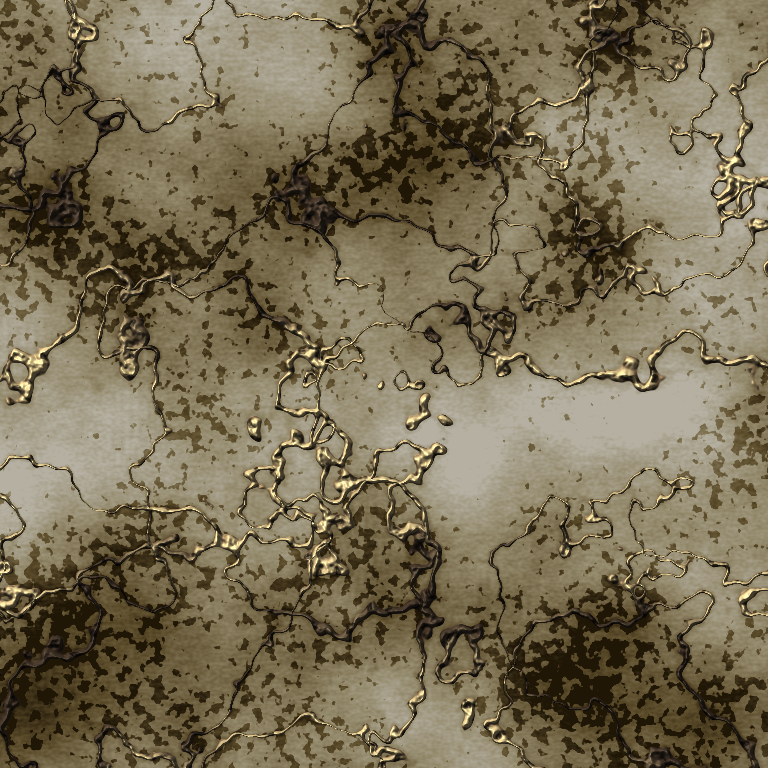
Give the GLSL for this texture, as a three.js fragment shader.

```glsl
// Weathered olive stone: cloudy stain, brushed grain and clustered dark specks,
// crossed by a raised network of crusty veins. Veins are the zero contours of
// two warped gradient-noise fields, lit as relief and gilded where stone is pale.

#define CLOUD_SCALE 3.2
#define CLOUD_CONTRAST 0.62
#define BASE_TONE 0.645
#define SPECK_SCALE 62.0
#define SPECK_LEVEL 0.27
#define SPECK_DEPTH 0.40
#define VEIN_SCALE 3.1
#define VEIN_WIDTH 0.024
#define CRUST_SCALE 78.0
#define RELIEF 0.0085
#define LIGHT_DIR vec3(-0.45, 0.62, 0.64)

varying vec2 vUv;

vec2 gradientAt(vec2 cell) {
  float angle = 6.2832 * fract(sin(dot(cell, vec2(127.1, 311.7))) * 43758.5);
  return vec2(cos(angle), sin(angle));
}

float gradientNoise(vec2 p) {
  vec2 cell = floor(p);
  vec2 f = p - cell;
  vec2 u = f * f * f * (f * (f * 6.0 - 15.0) + 10.0);
  vec2 e = vec2(1.0, 0.0);
  float low = mix(dot(gradientAt(cell), f),
                  dot(gradientAt(cell + e.xy), f - e.xy), u.x);
  float high = mix(dot(gradientAt(cell + e.yx), f - e.yx),
                   dot(gradientAt(cell + e.xx), f - e.xx), u.x);
  return mix(low, high, u.y);
}

// Each octave is doubled in frequency and rotated to hide the lattice.
float fbm(vec2 p, int octaves) {
  float sum = 0.0;
  float amplitude = 1.0;
  for (int i = 0; i < 6; i++) {
    if (i >= octaves) break;
    sum += amplitude * gradientNoise(p);
    p = mat2(1.6, 1.2, -1.2, 1.6) * p + vec2(7.3, 3.9);
    amplitude *= 0.5;
  }
  return sum;
}

// Signed vein profile: 1 on the centre line, 0 at the rim, negative outside.
float veinProfile(vec2 p) {
  vec2 q = p * VEIN_SCALE;
  float first = abs(fbm(q + vec2(11.7, 4.3), 5));
  float second = abs(fbm(q * 1.15 + vec2(31.2, 23.8), 5));
  float width = VEIN_WIDTH * (1.0 + 1.5 * gradientNoise(p * 6.0 + 17.4));
  return 1.0 - min(first, second * 1.2) / width;
}

float crustBumps(vec2 p) {
  return fbm(p * CRUST_SCALE + 5.1, 2);
}

float veinHeight(vec2 p) {
  float body = smoothstep(-0.1, 0.9, veinProfile(p));
  return body * (1.0 + 0.9 * crustBumps(p));
}

vec3 stoneColor(float tone) {
  vec3 color = mix(vec3(0.12, 0.085, 0.025), vec3(0.35, 0.29, 0.16),
                   clamp(tone / 0.32, 0.0, 1.0));
  color = mix(color, vec3(0.57, 0.53, 0.41), clamp((tone - 0.32) / 0.38, 0.0, 1.0));
  return mix(color, vec3(0.71, 0.69, 0.635), clamp((tone - 0.70) / 0.30, 0.0, 1.0));
}

vec3 veinColor(vec2 p, float profile, float pale) {
  // Relief normal from finite differences
  vec2 e = vec2(0.0015, 0.0);
  float h = veinHeight(p);
  vec2 slope = vec2(veinHeight(p + e.xy) - h, veinHeight(p + e.yx) - h) / e.x;
  vec3 normal = normalize(vec3(-slope * RELIEF, 1.0));
  vec3 light = normalize(LIGHT_DIR);
  float diffuse = max(dot(normal, light), 0.0);
  float shine = pow(max(dot(normal, normalize(light + vec3(0.0, 0.0, 1.0))), 0.0), 18.0);

  // Brown rim, gilded core, dark pits
  float bumps = crustBumps(p);
  float core = smoothstep(0.15, 0.6, profile + 0.5 * bumps);
  vec3 rim = mix(vec3(0.20, 0.15, 0.11), vec3(0.47, 0.38, 0.27), pale);
  vec3 gilt = mix(vec3(0.26, 0.21, 0.16), vec3(0.86, 0.77, 0.55), pale);
  vec3 color = mix(rim, gilt, core) * (0.30 + 0.92 * diffuse);
  color *= 1.0 - 0.6 * smoothstep(0.08, 0.38, -bumps);
  return color + shine * mix(vec3(0.12, 0.10, 0.09), vec3(0.28, 0.26, 0.20), pale);
}

void main() {
  vec2 p = vUv;

  // Broad stain and brushed grain
  float cloud = fbm(p * CLOUD_SCALE + vec2(2.6, 8.1), 5);
  float grain = 0.09 * gradientNoise(p * vec2(55.0, 150.0))
              + 0.11 * gradientNoise(p * vec2(170.0, 260.0) + 9.4);
  float stain = BASE_TONE + CLOUD_CONTRAST * cloud;

  // Specks gather in stained patches and beside veins
  float profile = veinProfile(p);
  float nearVein = smoothstep(-5.0, 0.0, profile);
  float patches = fbm(p * 5.5 + vec2(41.3, 12.9), 3);
  float speckField = fbm(p * SPECK_SCALE + 3.7, 3);
  speckField += 0.65 * patches - 0.45 * cloud + 0.07 * nearVein;
  float speck = smoothstep(SPECK_LEVEL, SPECK_LEVEL + 0.14, speckField);

  float shadow = 0.13 * smoothstep(-1.6, 0.0, profile);
  vec3 color = stoneColor(stain + grain - SPECK_DEPTH * speck - shadow);

  // Raised veins over the stone
  float pale = smoothstep(0.46, 0.74, stain + 0.25 * patches);
  float cover = smoothstep(-0.08, 0.16, profile);
  color = mix(color, veinColor(p, profile, pale), cover);

  gl_FragColor = vec4(clamp(color, 0.0, 1.0), 1.0);
}
```
